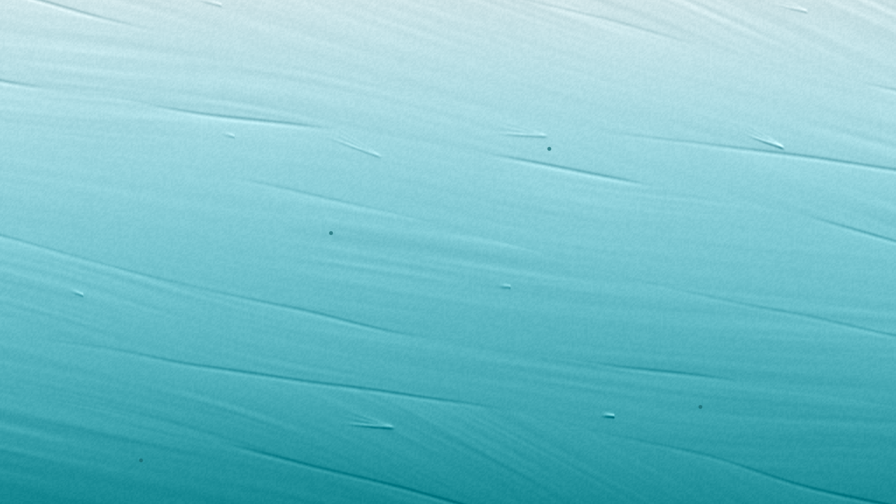
Reproduce this texture procedurally as a Shadertoy shader.

```glsl
// Smooth teal paint, dark below and pale above, with swept brush ridges and small flakes.

// Vertical colour ramp: BASE + y * RISE - y * y * BEND
const vec3 BASE = vec3(0.095, 0.545, 0.585);
const vec3 RISE = vec3(0.824, 0.591, 0.625);
const vec3 BEND = vec3(0.110, 0.236, 0.296);
const vec3 RELIEF_TINT = vec3(1.0, 0.78, 0.74);

const int   STROKES = 8;
const float STROKE_TOP = 1.19;
const float STROKE_STEP = 0.165;
const float STROKE_SLOPE = 0.20;
const float EDGE_WIDTH = 0.0032;
const float EDGE_DEPTH = 0.17;
const float GROOVE_DEPTH = 0.085;
const float FLAKE_CELL = 0.28;
const float FLAKE_SHARE = 0.45;
const float SPECK_CELL = 0.42;
const float SPECK_SHARE = 0.25;
const float GRAIN_SCALE = 288.0;
const float GRAIN_DEPTH = 0.022;

float hash(vec2 p) {
    vec3 q = fract(p.xyx * 0.1031);
    q += dot(q, q.yzx + 33.33);
    return fract((q.x + q.y) * q.z);
}

float noise(vec2 p) {
    vec2 i = floor(p), f = fract(p);
    f = f * f * (3.0 - 2.0 * f);
    return mix(mix(hash(i), hash(i + vec2(1, 0)), f.x),
               mix(hash(i + vec2(0, 1)), hash(i + vec2(1, 1)), f.x), f.y);
}

// Hair-fine bristle height, stretched along u
float bristles(vec2 uv) {
    return 0.55 * noise(uv * vec2(2.2, 38.0))
         + 0.30 * noise(uv * vec2(3.5, 85.0) + 17.0)
         + 0.15 * noise(uv * vec2(6.0, 140.0) + 41.0);
}

// Embossed grooves of one stroke, bending down to the right
float grooves(vec2 p, float id) {
    float tilt = mix(0.08, 0.32, hash(vec2(id, 3.0)));
    float bow = mix(-0.04, 0.16, hash(vec2(id, 5.0)));
    float sway = 0.07 * noise(p * vec2(1.6, 2.4) + id * 7.0);
    vec2 uv = vec2(p.x, p.y + tilt * p.x + bow * p.x * p.x + sway) + id * 9.0;
    float patchy = smoothstep(0.2, 0.8, noise(p * vec2(2.5, 6.0) + id * 5.0));
    float slope = bristles(uv + vec2(0.0, 0.004)) - bristles(uv - vec2(0.0, 0.004));
    return slope * mix(0.3, 1.0, patchy);
}

float strokeEdge(float x, float id) {
    float y = STROKE_TOP - STROKE_STEP * id - STROKE_SLOPE * x;
    y += 0.07 * (hash(vec2(id, 11.0)) - 0.5);
    return y + 0.025 * sin(2.6 * x + id * 2.3) + 0.012 * noise(vec2(x * 5.0, id * 4.0));
}

// Overlapping strokes: each one covers what lies below its edge
float strokeRelief(vec2 p) {
    float groove = grooves(p, 20.0);
    float edges = 0.0;
    for (int i = 0; i < STROKES; i++) {
        float id = float(i);
        float d = p.y - strokeEdge(p.x, id);
        float under = smoothstep(0.003, -0.003, d);
        groove = mix(groove, grooves(p, id), under);
        float shown = smoothstep(0.4, 0.85, noise(vec2(p.x * 3.2 + id * 6.7, id * 3.0)));
        float dark = exp(-pow(d / EDGE_WIDTH, 2.0));
        float lit = exp(-pow((d + 2.2 * EDGE_WIDTH) / EDGE_WIDTH, 2.0));
        float bank = under * exp(min(d, 0.0) / 0.05);
        edges += EDGE_DEPTH * shown * (0.4 * lit - dark) + 0.025 * bank * (0.3 + shown);
    }
    return edges + groove * GROOVE_DEPTH * 2.0;
}

// Small torn flakes: thin blades closing to a point on the right
float flakes(vec2 p) {
    vec2 cell = floor(p / FLAKE_CELL);
    if (hash(cell + 71.0) > FLAKE_SHARE) return 0.0;
    vec2 spot = 0.3 + 0.4 * vec2(hash(cell + 13.0), hash(cell + 29.0));
    vec2 q = p - (cell + spot) * FLAKE_CELL;
    float size = mix(0.015, 0.065, pow(hash(cell + 37.0), 1.5));
    q.y += q.x * mix(0.05, 0.4, hash(cell + 43.0));
    float t = q.x / size;
    float taper = smoothstep(-1.0, 0.3, t) * smoothstep(1.0, 0.75, t);
    float relief = 0.0;
    for (int i = 0; i < 3; i++) {
        float y = q.y - float(i) * 0.13 * size * (1.0 - t);
        float lit = exp(-pow((y - 0.003) / 0.0028, 2.0));
        float dark = exp(-pow((y + 0.002) / 0.0026, 2.0));
        relief += (0.20 * lit - 0.22 * dark) / (1.0 + 1.5 * float(i));
    }
    return relief * taper * mix(0.35, 1.0, hash(cell + 53.0));
}

float specks(vec2 p) {
    vec2 cell = floor(p / SPECK_CELL);
    vec2 spot = 0.2 + 0.6 * vec2(hash(cell + 83.0), hash(cell + 97.0));
    float d = length(p - (cell + spot) * SPECK_CELL);
    return step(hash(cell + 61.0), SPECK_SHARE) * smoothstep(0.0055, 0.002, d);
}

void mainImage(out vec4 fragColor, in vec2 fragCoord) {
    vec2 p = fragCoord / iResolution.y;

    // Ramp with a slow, soft unevenness
    float y = p.y + 0.05 * (noise(p * vec2(1.5, 5.0) + vec2(0.0, p.x * 1.2)) - 0.5);
    vec3 color = BASE + y * RISE - y * y * BEND;

    // Relief, then specks and fine grain
    float relief = strokeRelief(p) + flakes(p) - 0.008;
    relief += GRAIN_DEPTH * (noise(p * GRAIN_SCALE) + hash(floor(p * GRAIN_SCALE)) - 1.0);
    color += relief * RELIEF_TINT;
    color = mix(color, BASE * 0.75, 0.75 * specks(p));
    fragColor = vec4(clamp(color, 0.0, 1.0), 1.0);
}
```
